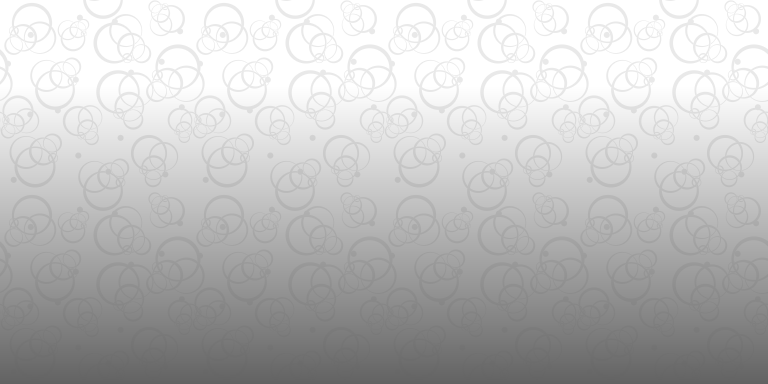
Reproduce this pattern procedurally as a WebGL 1 fragment shader.

```glsl
precision highp float;

// Bubble wallpaper: a square tile, four across and two down, holds turned and
// scaled copies of one cluster of crescent rings, plus jittered dots. The ink is
// a thin grey wash over a white-to-grey fade, so it sinks away at the bottom.

uniform vec2 u_resolution;

const float TILE = 192.0;       // design units along one tile side
const float ROWS = 2.0;         // tiles down the canvas
const float DOT_CELL = 48.0;    // one dot per cell
const float DOT_RADIUS = 3.0;
const float WHITE = 1.0;
const float DARK_GREY = 0.385;
const float INK_OPACITY = 0.14;

// Smooth coverage of a disc; px is the width of one pixel in local units.
float disc(vec2 p, float radius, float px) {
    return clamp(0.5 - (length(p) - radius) / px, 0.0, 1.0);
}

// Ring whose hole is shifted by lean, so one side is thicker.
float crescent(vec2 p, float radius, float width, vec2 lean, float px) {
    float hole = disc(p - lean, radius - width, px);
    return max(disc(p, radius, px) - hole, 0.0);
}

vec2 rotate(vec2 p, float degreesTurn) {
    float a = radians(degreesTurn);
    float c = cos(a);
    float s = sin(a);
    return mat2(c, -s, s, c) * p;
}

// Five overlapping rings: one heavy, two medium, two small.
float cluster(vec2 p, vec2 center, float turn, float size, float px) {
    vec2 wrapped = mod(p - center + 0.5 * TILE, TILE) - 0.5 * TILE;
    vec2 q = rotate(wrapped, turn) / size;
    float e = px / size;
    float ink = crescent(q, 20.5, 2.5, vec2(0.3, -1.0), e);
    ink = max(ink, crescent(q - vec2(-9.0, -14.5), 16.5, 1.4, vec2(0.5, -0.6), e));
    ink = max(ink, crescent(q - vec2(8.0, -15.5), 14.0, 1.7, vec2(0.8, -0.5), e));
    ink = max(ink, crescent(q - vec2(17.5, -24.0), 9.5, 1.3, vec2(-0.6, 0.5), e));
    return max(ink, crescent(q - vec2(18.0, -9.0), 5.0, 1.0, vec2(0.4, 0.2), e));
}

// Cellular scatter: layered sines move each dot inside its cell.
float dots(vec2 p, float px) {
    vec2 cell = floor(p / DOT_CELL);
    vec2 wave = sin(cell.x * vec2(2.3, 4.1) + cell.y * vec2(3.7, 1.9) + vec2(0.6, 2.0));
    wave += 0.5 * sin(cell.yx * vec2(5.3, 2.9) + cell.x);
    vec2 offset = 12.0 * wave;
    return disc(p - (cell + 0.5) * DOT_CELL - offset, DOT_RADIUS, px);
}

// Large clusters in one tile.
float largeBubbles(vec2 p, float px) {
    float ink = cluster(p, vec2(35.0, 167.0), 0.0, 1.0, px);
    ink = max(ink, cluster(p, vec2(103.0, 191.0), 0.0, 0.97, px));
    ink = max(ink, cluster(p, vec2(55.0, 90.0), 0.0, 0.97, px));
    ink = max(ink, cluster(p, vec2(149.0, 153.0), 135.0, 0.88, px));
    ink = max(ink, cluster(p, vec2(32.0, 23.0), 183.0, 0.98, px));
    ink = max(ink, cluster(p, vec2(114.0, 43.0), 75.0, 1.0, px));
    ink = max(ink, cluster(p, vec2(118.0, 92.0), 115.0, 1.06, px));
    return max(ink, cluster(p, vec2(178.0, 67.0), 185.0, 1.1, px));
}

// Small clusters filling the gaps.
float smallBubbles(vec2 p, float px) {
    float ink = cluster(p, vec2(171.0, 19.0), 271.0, 0.68, px);
    ink = max(ink, cluster(p, vec2(73.0, 39.0), 0.0, 0.6, px));
    ink = max(ink, cluster(p, vec2(78.0, 121.0), 105.0, 0.74, px));
    ink = max(ink, cluster(p, vec2(18.0, 111.0), 170.0, 0.76, px));
    return max(ink, cluster(p, vec2(180.0, 120.0), 130.0, 0.6, px));
}

// White at the top, then an even fall to dark grey.
float backdrop(float height) {
    return mix(DARK_GREY, WHITE, clamp(height / 0.775, 0.0, 1.0));
}

void main() {
    // Design units, measured downwards from the top left corner.
    float px = ROWS * TILE / u_resolution.y;
    vec2 fromTop = vec2(gl_FragCoord.x, u_resolution.y - gl_FragCoord.y) * px;
    vec2 p = mod(fromTop, TILE);

    float ink = max(largeBubbles(p, px), smallBubbles(p, px));
    ink = max(ink, dots(p, px));

    float paper = backdrop(gl_FragCoord.y / u_resolution.y);
    float shade = mix(paper, DARK_GREY, INK_OPACITY * ink);
    gl_FragColor = vec4(vec3(shade), 1.0);
}
```
